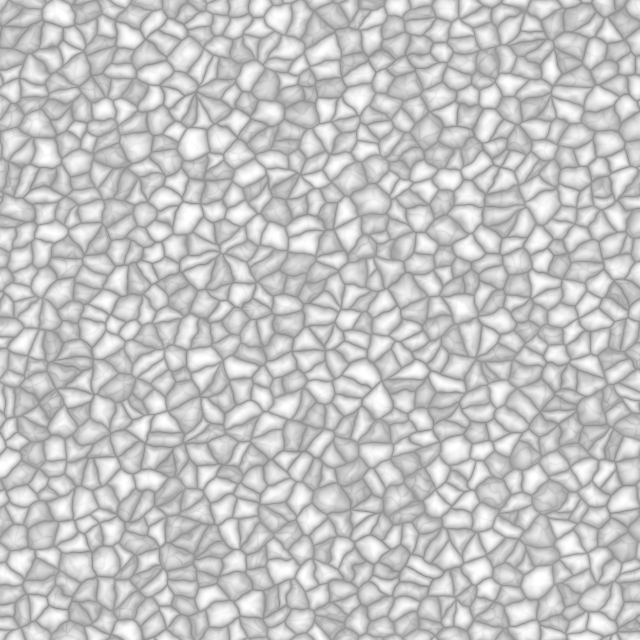
This texture is drawn by a Shadertoy shader. Its source:

```glsl
// Pale grey leather grain: warped Voronoi cells with thin dark seams.
// Each cell swells to a soft bright dome of its own height, and a second,
// finer Voronoi layer adds faint wrinkles inside the cells.

#define CELLS 30.0          // cells across the canvas
#define WARP 0.34           // bending of the seams, in cells
#define BASE_TONE 0.672     // grey beside a seam
#define DOME_GAIN 0.92      // brightening per cell of distance
#define DOME_LIMIT 0.36     // largest brightening
#define SEAM_DEPTH 0.115    // darkening on a seam
#define SEAM_WIDTH 0.045    // seam falloff, in cells
#define WRINKLE_DEPTH 0.075 // darkening on an inner wrinkle
#define ROUNDING 0.09       // softening of the dome ridges

uint mixBits(uint n) {
    n = (n ^ 61u) ^ (n >> 16);
    n *= 9u;
    n ^= n >> 4;
    n *= 668265261u;
    return n ^ (n >> 15);
}

vec2 hash2(vec2 cell) {
    ivec2 c = ivec2(cell);
    uint a = mixBits(uint(c.x) + mixBits(uint(c.y)));
    uint b = mixBits(a + 17u);
    return vec2(a & 65535u, b & 65535u) / 65535.0;
}

// Two independent channels of smooth value noise, 0 to 1
vec2 noise2(vec2 p) {
    vec2 i = floor(p), f = fract(p);
    f = f * f * f * (f * (f * 6.0 - 15.0) + 10.0);
    vec2 low = mix(hash2(i), hash2(i + vec2(1, 0)), f.x);
    vec2 high = mix(hash2(i + vec2(0, 1)), hash2(i + vec2(1, 1)), f.x);
    return mix(low, high, f.y);
}

float smoothMin(float a, float b, float k) {
    float h = max(k - abs(a - b), 0.0) / k;
    return min(a, b) - 0.25 * h * h * k;
}

// x: distance to the border, y: rounded distance, z: random value of the cell
vec3 voronoi(vec2 p) {
    vec2 base = floor(p), f = fract(p);
    vec2 nearCell = vec2(0), nearPoint = vec2(0);
    float best = 1e3;
    for (int j = -2; j <= 2; j++)
    for (int i = -2; i <= 2; i++) {
        vec2 g = vec2(i, j);
        vec2 r = g + hash2(base + g) - f;
        if (dot(r, r) < best) {
            best = dot(r, r);
            nearCell = g;
            nearPoint = r;
        }
    }
    float border = 4.0, rounded = 4.0;
    for (int j = -2; j <= 2; j++)
    for (int i = -2; i <= 2; i++) {
        vec2 g = nearCell + vec2(i, j);
        vec2 r = g + hash2(base + g) - f;
        vec2 gap = r - nearPoint;
        if (dot(gap, gap) > 1e-5) {
            float d = dot(0.5 * (r + nearPoint), normalize(gap));
            border = min(border, d);
            rounded = smoothMin(rounded, d, ROUNDING);
        }
    }
    return vec3(border, max(rounded, 0.0), hash2(base + nearCell + 91.0).x);
}

void mainImage(out vec4 fragColor, in vec2 fragCoord) {
    vec2 p = fragCoord / iResolution.y * CELLS;
    float halfPixel = 0.5 * CELLS / iResolution.y;

    // Slight stretch along a rising diagonal, then bend the domain
    vec2 grain = vec2(0.91, 0.41);
    vec2 q = vec2(dot(p, grain) * 0.94, dot(p, vec2(-grain.y, grain.x)) * 1.07);
    q += WARP * (noise2(p * 1.1 + 40.0) - 0.5);
    q += 0.28 * WARP * (noise2(p * 2.9 + 80.0) - 0.5);

    // Domed cells
    vec3 cell = voronoi(q);
    float lift = DOME_GAIN * cell.y * mix(0.55, 1.5, cell.z);
    float tone = BASE_TONE + DOME_LIMIT * tanh(lift / DOME_LIMIT);

    // Dark seams of uneven strength
    vec2 uneven = noise2(p * 0.7 + 150.0);
    float seamDist = sqrt(cell.x * cell.x + halfPixel * halfPixel) - 0.5 * halfPixel;
    tone -= SEAM_DEPTH * mix(0.75, 1.2, uneven.x) * exp(-seamDist / SEAM_WIDTH);

    // Faint wrinkles, strongest in the flatter cells
    vec2 w = q * 1.45 + 0.6 * noise2(p * 1.7 + 220.0) + 300.0;
    float wrinkle = exp(-voronoi(w).x / 0.11) * smoothstep(0.0, 0.16, cell.x);
    tone -= WRINKLE_DEPTH * wrinkle * mix(1.2, 0.35, cell.z) * mix(0.5, 1.4, uneven.y);

    // Fine mottling
    tone += 0.025 * (noise2(p * 3.7 + 500.0).x - 0.5);

    fragColor = vec4(vec3(clamp(tone, 0.0, 1.0)), 1.0);
}
```
